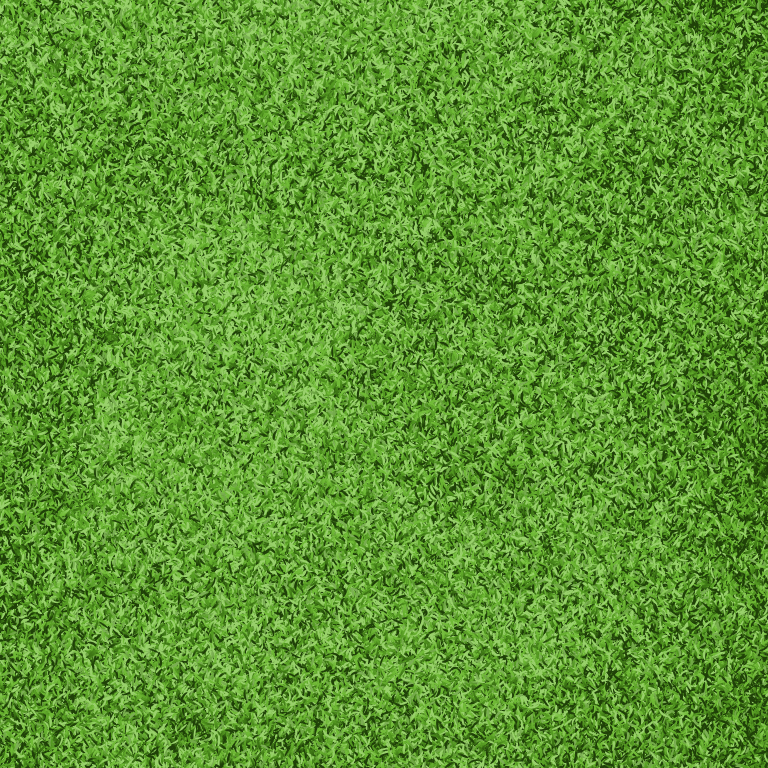
This texture is drawn by a Shadertoy shader. Its source:

```glsl
// Dense lawn of short, curved grass blades seen from above.

vec4 hash4(vec3 p) {
    vec4 q = fract(p.xyzx * vec4(0.1031, 0.1030, 0.0973, 0.1099));
    q += dot(q, q.wzxy + 33.33);
    return fract((q.xxyz + q.yzzw) * q.zywx);
}

float valueNoise(vec2 p) {
    vec2 i = floor(p), f = fract(p);
    f = f * f * (3.0 - 2.0 * f);
    float low = mix(hash4(vec3(i, 7.0)).x, hash4(vec3(i + vec2(1, 0), 7.0)).x, f.x);
    float high = mix(hash4(vec3(i + vec2(0, 1), 7.0)).x, hash4(vec3(i + 1.0, 7.0)).x, f.x);
    return mix(low, high, f.y);
}

// Greens from deep shade (0) to sunlit tip (1)
vec3 grassColor(float tone) {
    vec3 c = mix(vec3(0.12, 0.25, 0.03), vec3(0.24, 0.46, 0.08), smoothstep(0.0, 0.16, tone));
    c = mix(c, vec3(0.33, 0.60, 0.13), smoothstep(0.16, 0.38, tone));
    c = mix(c, vec3(0.44, 0.73, 0.21), smoothstep(0.38, 0.68, tone));
    return mix(c, vec3(0.60, 0.82, 0.42), smoothstep(0.72, 0.98, tone));
}

// Broad light: soft patches, shaded left and right borders
float lawnLight(vec2 uv) {
    float patches = 0.6 * valueNoise(uv * 5.0 + 3.0) + 0.4 * valueNoise(uv * 13.0);
    float borders = 0.20 * smoothstep(0.65, 1.0, uv.x) + 0.12 * smoothstep(0.18, 0.0, uv.x);
    return 0.06 + 0.30 * (patches - 0.5) - borders;
}

void mainImage(out vec4 fragColor, in vec2 fragCoord) {
    const float cells = 110.0;
    const int layers = 12;
    vec2 uv = fragCoord / iResolution.xy;
    vec2 p = fragCoord / iResolution.y * cells;
    float pixel = cells / iResolution.y;
    float light = lawnLight(uv);
    vec3 color = grassColor(0.1 + light);

    // Paint blades from the bottom layer to the top one
    for (int layer = 0; layer < layers; layer++) {
        float depth = float(layer) / float(layers - 1);
        vec2 q = p + 17.0 * hash4(vec3(float(layer), 5.0, 2.0)).xy;
        vec2 home = floor(q);
        for (int k = 0; k < 9; k++) {
            vec2 cell = home + vec2(k % 3 - 1, k / 3 - 1);
            vec4 place = hash4(vec3(cell, float(layer) + 11.0));
            vec4 look = hash4(vec3(cell, float(layer) + 47.0));

            // Blade frame: x runs along the blade, y across it
            float angle = 1.57 + (place.z - 0.5) * 2.7;
            vec2 along = vec2(cos(angle), sin(angle));
            vec2 d = q - cell - place.xy;
            d = vec2(dot(d, along), dot(d, vec2(-along.y, along.x)));
            float halfLength = mix(0.45, 0.88, place.w);
            float s = d.x / halfLength;
            d.y += (look.y - 0.5) * 0.5 * (s * s - 0.4);

            // Tapered body with smooth edges
            float halfWidth = mix(0.12, 0.19, look.z) * sqrt(max(1.0 - s * s, 0.0));
            float cover = clamp((halfWidth - abs(d.y)) / pixel + 0.5, 0.0, 1.0)
                        * clamp((halfLength - abs(d.x)) / pixel + 0.5, 0.0, 1.0);

            // Random tone, brighter toward the tip, some blades dry and dull
            float tone = 0.5 + 1.4 * (look.x - 0.5) + 0.3 * (depth - 0.8) + 0.1 * s + light;
            vec3 blade = grassColor(tone);
            float dull = step(0.84, look.w) * smoothstep(0.3, 0.6, tone);
            blade = mix(blade, vec3(0.45, 0.64, 0.30), 0.75 * dull);
            color = mix(color, blade, cover);
        }
    }
    fragColor = vec4(color, 1.0);
}
```
